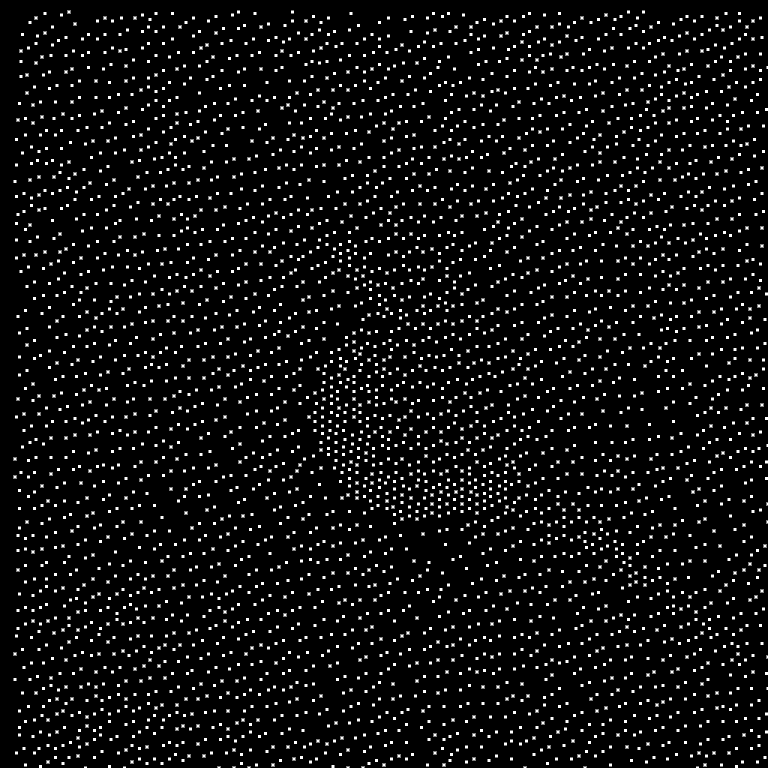
Reproduce this pattern procedurally as a WebGL 2 fragment shader.

```glsl
#version 300 es
precision highp float;
// Stippled field of small white squares: slanted runs of dots thicken into a shaded disc, a hook and a trailing ridge.

uniform vec2 u_resolution;
out vec4 fragColor;

vec2 hash2(vec2 p) {
    vec3 q = fract(vec3(p.xyx) * vec3(0.1031, 0.1030, 0.0973));
    q += dot(q, q.yzx + 33.33);
    return fract((q.xx + q.yz) * q.zy);
}

float gradientNoise(vec2 p) {
    vec2 i = floor(p), f = fract(p);
    vec2 u = f * f * (3.0 - 2.0 * f);
    vec2 e = vec2(0.0, 1.0);
    float a = dot(hash2(i) * 2.0 - 1.0, f);
    float b = dot(hash2(i + e.yx) * 2.0 - 1.0, f - e.yx);
    float c = dot(hash2(i + e.xy) * 2.0 - 1.0, f - e.xy);
    float d = dot(hash2(i + e.yy) * 2.0 - 1.0, f - e.yy);
    return mix(mix(a, b, u.x), mix(c, d, u.x), u.y);
}

float blob(vec2 p, vec2 center, vec2 radius) {
    vec2 d = (p - center) / radius;
    return exp(-dot(d, d));
}

float stroke(vec2 p, vec2 a, vec2 b, float width) {
    vec2 ab = b - a;
    float t = clamp(dot(p - a, ab) / dot(ab, ab), 0.0, 1.0);
    float d = length(p - a - ab * t) / width;
    return exp(-d * d);
}

// Share of lattice sites that carry a dot
float dotDensity(vec2 p) {
    float density = 0.41 + 0.05 * gradientNoise(p * 9.0 + 3.0);

    // Broad light and dark areas
    density += 0.05 * smoothstep(0.35, 0.9, p.x) * smoothstep(0.5, 0.9, p.y);
    density += 0.14 * blob(p, vec2(0.14, 0.04), vec2(0.22, 0.06));
    density += 0.10 * blob(p, vec2(0.10, 0.22), vec2(0.13, 0.06));
    density -= 0.12 * blob(p, vec2(0.21, 0.32), vec2(0.09, 0.06));
    density -= 0.12 * blob(p, vec2(0.80, 0.48), vec2(0.08, 0.06));
    density -= 0.13 * blob(p, vec2(0.91, 0.33), vec2(0.06, 0.04));
    density -= 0.10 * blob(p, vec2(0.44, 0.10), vec2(0.12, 0.05));
    density -= 0.10 * blob(p, vec2(0.27, 0.91), vec2(0.07, 0.09));
    density += 0.09 * stroke(p, vec2(0.19, 0.97), vec2(0.24, 0.70), 0.02);

    // Disc, brightest along its lower left rim
    vec2 q = p - vec2(0.553, 0.469);
    float edge = length(q) - 0.145;
    float lit = smoothstep(-0.5, 0.6, dot(normalize(q), vec2(-0.71)));
    float inside = smoothstep(0.005, -0.005, edge);
    density += inside * (0.12 + 0.58 * lit * exp(min(edge, 0.0) / 0.075));
    density -= (1.0 - inside) * 0.10 * lit * exp(-max(edge, 0.0) / 0.03);

    // Ridge running down to the right, with a dark hollow below its start
    density += 0.28 * stroke(p, vec2(0.62, 0.355), vec2(0.78, 0.305), 0.030);
    density += 0.30 * stroke(p, vec2(0.78, 0.300), vec2(0.97, 0.147), 0.014);
    density -= 0.28 * blob(p, vec2(0.575, 0.29), vec2(0.04, 0.022));

    // Hook above the disc
    density += 0.50 * stroke(p, vec2(0.445, 0.672), vec2(0.495, 0.609), 0.017);
    density += 0.22 * blob(p, vec2(0.535, 0.635), vec2(0.055, 0.07));
    density += 0.18 * stroke(p, vec2(0.37, 0.682), vec2(0.44, 0.675), 0.010);
    density -= 0.16 * blob(p, vec2(0.455, 0.58), vec2(0.05, 0.02));
    return clamp(density, 0.15, 1.0);
}

void main() {
    vec2 uv = gl_FragCoord.xy / u_resolution;
    float pixel = 1.0 / min(u_resolution.x, u_resolution.y);
    mat2 lattice = mat2(0.0099, 0.0052, 0.0004, 0.0112);
    vec2 home = floor(inverse(lattice) * uv);
    float white = 0.0;

    for (int y = -2; y <= 2; y++) {
        for (int x = -2; x <= 2; x++) {
            vec2 cell = home + vec2(x, y);
            vec2 random = hash2(cell + 211.0);
            vec2 site = lattice * (cell + 0.5) + 0.0028 * (random - 0.5);

            // Gentle bending of the rows, then snapping to a fine grid
            site += 0.006 * vec2(gradientNoise(site * 8.0), gradientNoise(site * 8.0 + 40.0));
            site = floor(site * 512.0 + 0.5) / 512.0;

            vec2 away = abs(uv - site);
            float d = max(away.x, away.y) - 1.0 / 512.0;
            if (d > pixel || site.x < 0.018 || site.y > 0.986) continue;

            // Phase steps spread the dots evenly and leave short slanted runs
            float phase = dot(cell, vec2(0.19, -0.42));
            phase += 0.8 * gradientNoise(cell * 0.06) + 0.12 * random.x;
            if (fract(phase) < dotDensity(site)) {
                white = max(white, clamp(0.5 - d / pixel, 0.0, 1.0));
            }
        }
    }
    fragColor = vec4(vec3(white), 1.0);
}
```
